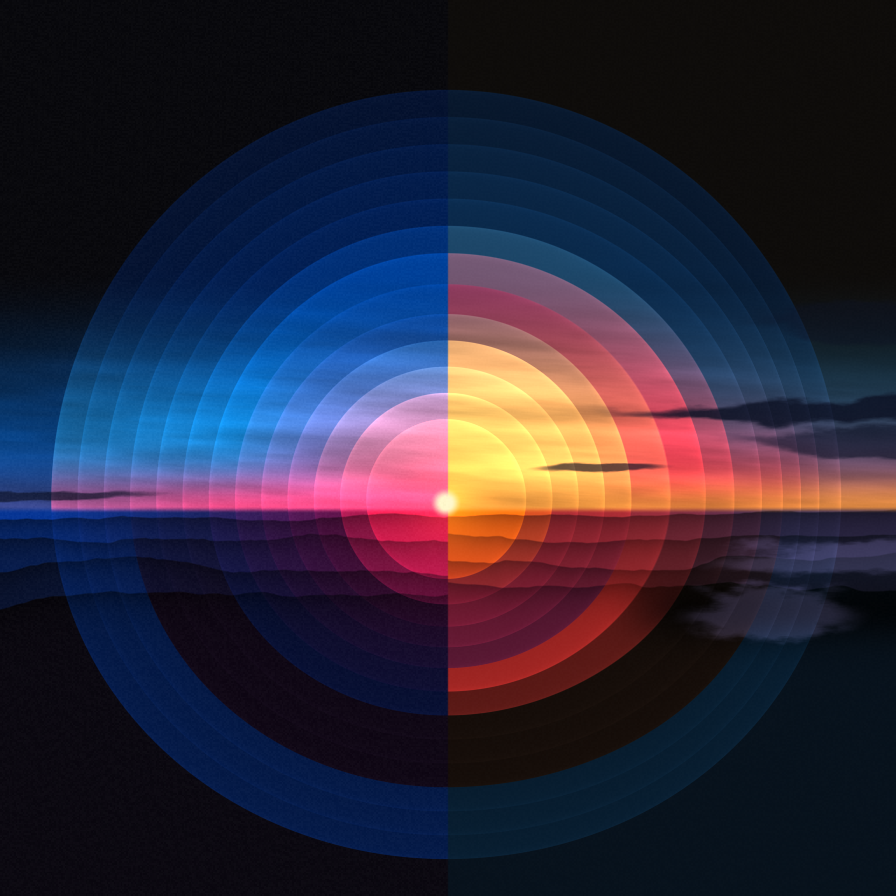
A WebGL 1 fragment shader for this background:

```glsl
precision highp float;
// Concentric lenses over a split landscape: blue dusk on the left, fiery sunset on the right.
uniform vec2 u_resolution;

#define CENTER vec2(.498, .443)
#define SUN vec2(.4975, .4385)
#define HORIZON .431
#define DISC_RADIUS .09
#define RING_WIDTH .0293
#define RING_COUNT 13.
#define RIM_LIGHT .16
#define GRAIN .022

float ring; // 0 in the central disc, RING_COUNT outside the lenses
float px;   // smoothing width

float hash(vec2 p) {
  return fract(sin(dot(p, vec2(127.1, 311.7))) * 43758.5);
}

float noise(vec2 p) {
  vec2 i = floor(p), f = fract(p);
  f = f * f * (3. - 2. * f);
  return mix(mix(hash(i), hash(i + vec2(1, 0)), f.x),
             mix(hash(i + vec2(0, 1)), hash(i + 1.), f.x), f.y);
}

float fbm(vec2 p) {
  float sum = 0., amp = .5;
  for (int i = 0; i < 5; i++) {
    sum += amp * noise(p);
    p = p * 2.03 + 7.1;
    amp *= .5;
  }
  return sum;
}

// Blends a colour into the next one between two ring numbers.
void stop(inout vec3 c, float a, float b, vec3 next) {
  c = mix(c, next, clamp((ring - a) / (b - a), 0., 1.));
}

float bell(float x) { return exp(-x * x); }

// Soft cloud bank with a ragged outline.
float streak(vec2 p, vec2 center, vec2 size) {
  vec2 q = (p - center) / size;
  q.y += 2.2 * (fbm(p * vec2(14, 40)) - .5);
  return smoothstep(.25, .65, exp(-dot(q, q)));
}

vec3 blueSky(float h) {
  vec3 high = vec3(.73, .66, .82), low = vec3(.95, .55, .68);
  stop(high, 0., 1., vec3(.5, .66, .88));
  stop(high, 1., 2., vec3(.1, .48, .74));
  stop(high, 2., 4., vec3(0, .24, .57));
  stop(high, 6., 8., vec3(.01, .12, .32));
  stop(high, 8., 12., vec3(.02, .07, .18));
  stop(high, 12., 13., vec3(.035, .035, .05));
  stop(low, .5, 3., vec3(.45, .5, .8));
  stop(low, 3., 6., vec3(.08, .55, .85));
  stop(low, 6., 12., vec3(.09, .43, .67));
  stop(low, 12., 13., vec3(.03, .27, .54));
  vec3 c = mix(low, high, smoothstep(.03, .27, h));
  float pink = .95 - .3 * smoothstep(5., 12., ring) - .45 * smoothstep(12., 13., ring);
  return mix(c, vec3(.98, .28, .5), pink * bell(h / .042));
}

vec3 fierySky(float h) {
  vec3 high = vec3(1, .87, .62), low = vec3(1, .79, .38);
  stop(high, 0., 3., vec3(.92, .7, .52));
  stop(high, 3., 4., vec3(.48, .34, .42));
  stop(high, 4., 5., vec3(.5, .21, .34));
  stop(high, 5., 6., vec3(.43, .33, .43));
  stop(high, 6., 7., vec3(.11, .27, .4));
  stop(high, 7., 8., vec3(.04, .16, .29));
  stop(high, 8., 12., vec3(.03, .09, .17));
  stop(high, 12., 13., vec3(.055, .047, .04));
  stop(low, 0., 4., vec3(1, .66, .35));
  stop(low, 4., 6., vec3(.92, .3, .37));
  stop(low, 6., 8., vec3(.2, .33, .45));
  stop(low, 8., 13., vec3(.09, .28, .4));
  vec3 c = mix(low, high, smoothstep(.04, .27, h));
  float red = .85 * smoothstep(3., 6., ring) - .4 * smoothstep(8., 13., ring);
  c = mix(c, vec3(.93, .23, .3), red * bell(h / .085));
  return mix(c, vec3(1, .62, .26), .85 * bell(h / .03));
}

// Receding ridges, from haze at the horizon to the deep foreground.
vec3 ridges(vec3 haze, vec3 deep, vec2 p, float seed) {
  vec3 c = haze;
  for (float k = 0.; k < 4.; k++) {
    float crest = .424 - .02 * k - .003 * k * k
      + (.022 + .016 * k) * (fbm(vec2(p.x * (9. - k) + seed, k * 9.)) - .5);
    float below = crest - p.y;
    vec3 tone = mix(haze, deep, (k + 1.) / 4.) * (1. - .4 * exp(-max(below, 0.) / .02));
    c = mix(c, tone, smoothstep(-px, px, below));
  }
  return c;
}

vec3 blueGround(vec2 p) {
  vec3 haze = vec3(.92, .12, .32), deep = vec3(.5, .07, .28);
  stop(haze, 0., 2., vec3(.36, .08, .3));
  stop(haze, 2., 7., vec3(.1, .14, .38));
  stop(haze, 7., 13., vec3(.03, .21, .58));
  stop(deep, 0., 2., vec3(.13, .04, .15));
  stop(deep, 2., 6., vec3(.03, .06, .19));
  stop(deep, 6., 7., vec3(.06, .03, .08));
  stop(deep, 9., 10., vec3(.02, .1, .27));
  stop(deep, 12., 13., vec3(.045, .035, .065));
  return ridges(haze, deep, p, 3.);
}

vec3 fieryGround(vec2 p) {
  vec3 haze = vec3(1, .43, .08), deep = vec3(.77, .2, .15);
  stop(haze, 0., 2., vec3(.65, .17, .2));
  stop(haze, 4., 9., vec3(.22, .18, .32));
  stop(deep, 0., 1., vec3(.48, .1, .2));
  stop(deep, 1., 4., vec3(.33, .09, .19));
  stop(deep, 4., 5., vec3(.6, .14, .13));
  stop(deep, 5., 7., vec3(.08, .05, .035));
  stop(deep, 9., 10., vec3(.03, .11, .18));
  stop(deep, 12., 13., vec3(.03, .07, .11));
  deep *= 1. - .7 * bell((p.y - .32) / .035) * smoothstep(.67, .78, p.x);
  float mist = streak(p, vec2(.86, .31), vec2(.1, .03)) + streak(p, vec2(.95, .375), vec2(.16, .02));
  return ridges(haze, deep, p, 11.) + vec3(.13, .12, .18) * mist;
}

void main() {
  vec2 p = gl_FragCoord.xy / u_resolution, q = p - CENTER;
  px = 1. / min(u_resolution.x, u_resolution.y);
  float h = p.y - HORIZON, d = length(q), side = smoothstep(.5 - px, .5 + px, p.x);

  // Ring number, with slightly uneven lens outlines.
  float outer = smoothstep(.2, .28, d);
  q.x *= 1. - .085 * side * outer * (1. - smoothstep(.34, .44, d));
  q.y *= q.y < 0. ? 1. + .097 * smoothstep(.1, .2, d) : 1. - .035 * outer;
  float f = (length(q) - DISC_RADIUS) / RING_WIDTH + 1.;
  float edge = smoothstep(1. - 1.5 * px / RING_WIDTH, 1., fract(f));
  ring = clamp(floor(f) + edge, 0., RING_COUNT);

  // Sky with thin cloud layers.
  vec3 sky = mix(blueSky(h), fierySky(h), side);
  float wisps = fbm(vec2(p.x * 5., p.y * 42. + 2. * p.x)) - .48;
  sky *= 1. + .7 * wisps * (1. - smoothstep(.1, .32, h));
  float bank = streak(p, vec2(.93, .54), vec2(.25, .017))
    + .7 * streak(p, vec2(1, .505), vec2(.19, .015))
    + .5 * streak(p, vec2(.99, .642), vec2(.16, .025))
    + .8 * streak(p, vec2(.67, .477), vec2(.075, .005))
    + .8 * streak(p, vec2(.02, .447), vec2(.16, .006));
  sky = mix(sky, vec3(.05, .07, .14), .85 * min(bank, 1.));

  vec3 ground = mix(blueGround(p), fieryGround(p), side);
  vec3 color = mix(ground, sky, smoothstep(-.004, .004, h));

  // Lens rims, then the sun and its halo.
  float inside = step(0., f) * step(f, RING_COUNT) * (1. - edge);
  float rim = fract(f) * .35 + pow(fract(f), 10.);
  color += RIM_LIGHT * inside * rim * (color + .03);
  float s = length(p - SUN);
  color += mix(vec3(.5, .12, .1), vec3(.45, .3, .05), side) * exp(-s / .035);
  color = mix(color, vec3(1, .97, .8), 1. - smoothstep(.006, .018, s));

  float grain = hash(floor(p * 512.)) - .5;
  gl_FragColor = vec4(color + GRAIN * grain * (1. - .6 * side), 1);
}
```
